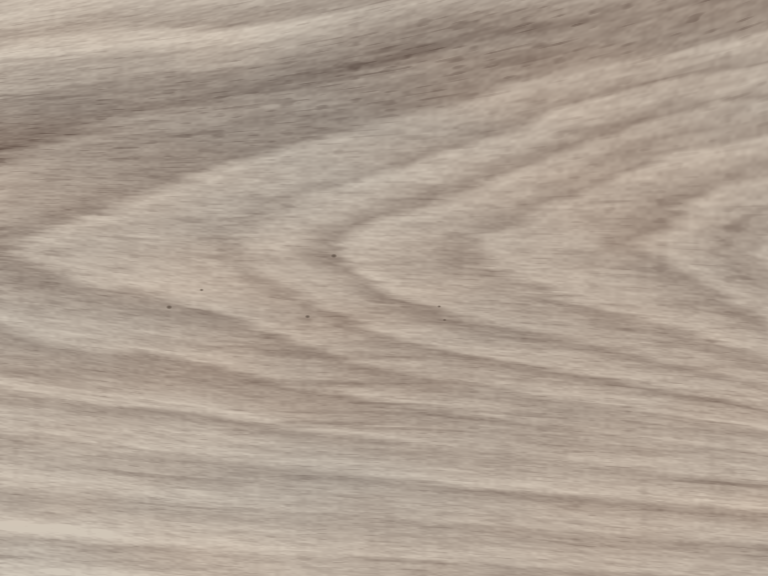
Give the GLSL for this texture, as a Shadertoy shader.

```glsl
// Pale greyish-brown flat-sawn wood with nested cathedral rings opening right.
// A bent ring coordinate gives the growth bands; stretched value noise laid
// along the grain adds fibres, pores and dark streaks, plus a few specks.

#define AXIS_Y 0.575
#define RING_STEP 0.243
#define FIRST_TIP 0.33
#define RING_CONTRAST 0.46
#define BAND_DEPTH 0.40
#define FIBRE_CONTRAST 0.62
#define PORE_DEPTH 0.22
#define STREAK_DEPTH 0.34
#define BASE_TONE 0.68
#define DARK_WOOD vec3(0.495, 0.435, 0.393)
#define LIGHT_WOOD vec3(0.790, 0.740, 0.682)
#define SPECK_COUNT 6

float hash(vec2 p) {
    return fract(sin(dot(p, vec2(127.1, 311.7))) * 43758.5453);
}

float noise(vec2 p) {
    vec2 i = floor(p), f = fract(p);
    f = f * f * (3.0 - 2.0 * f);
    return mix(mix(hash(i), hash(i + vec2(1, 0)), f.x),
               mix(hash(i + vec2(0, 1)), hash(i + vec2(1, 1)), f.x), f.y);
}

float fbm(vec2 p) {
    float sum = 0.0, amp = 0.5;
    for (int i = 0; i < 4; i++) {
        sum += amp * noise(p);
        p = p * 2.03 + 17.3;
        amp *= 0.5;
    }
    return sum / 0.9375;
}

// Height across the fibres, which rise at the top and sink at the bottom
float acrossGrain(vec2 p) {
    float wave = 0.02 * noise(p * vec2(2.5, 3.0) + 4.0);
    return p.y - 0.28 * p.x * smoothstep(0.4, 1.2, p.y) + 0.06 * p.x + wave;
}

// Position along the axis of the tip whose V-shaped ring passes through p
float tipPosition(vec2 p, float across) {
    float d = p.y - AXIS_Y;
    d -= 0.08 * smoothstep(0.5, 0.0, p.x) * smoothstep(0.05, 0.35, d);
    float a = abs(d);
    float arm = 1.9 * (sqrt(d * d + 0.0006) - 0.0245);
    arm += d > 0.0 ? 4.0 * a * a : 2.0 * a * a + 14.0 * a * a * a;
    float bend = 0.16 * (noise(p * vec2(2.6, 4.0) + 9.0) - 0.5);
    bend += 0.05 * (noise(p * vec2(6.0, 11.0) + 2.0) - 0.5);
    float fray = 0.06 * (noise(vec2(p.x * 12.0, across * 170.0)) - 0.5);
    return p.x - arm + bend + fray;
}

// Bright inner edge fading to a dark rim, with uneven strength and fine lines
float ringTone(float tip, vec2 p) {
    float t = FIRST_TIP - tip;
    float r = (t < 0.0 ? t : 0.9 * log(1.0 + t / 0.9)) / RING_STEP;
    float f = fract(-r);
    float saw = (1.0 - f) * smoothstep(0.0, 0.26, f) * 1.15;
    float strength = 0.45 + 0.75 * noise(vec2(r * 0.8, p.x * 2.0 + 3.0));
    float minor = noise(vec2(r * 3.5, p.x * 1.5 + 8.0)) - 0.5;
    float lines = noise(vec2(r * 10.0, p.x * 2.5 + 33.0)) - 0.5;
    return (saw - 0.42) * strength + 0.42 * minor + 0.30 * lines;
}

float fibreTone(vec2 p, float across) {
    float broad = noise(vec2(p.x * 3.0, across * 55.0));
    float middle = noise(vec2(p.x * 11.0, across * 140.0) + 31.0);
    float fine = noise(vec2(p.x * 32.0, across * 270.0) + 57.0);
    float grit = noise(vec2(p.x * 110.0, across * 370.0) + 83.0);
    return 0.19 * broad + 0.21 * middle + 0.32 * fine + 0.28 * grit - 0.5;
}

// Small dark oval marks, returned as coverage
float specks(vec2 p, float aspect) {
    float cover = 0.0, px = 1.0 / iResolution.y;
    for (int i = 0; i < SPECK_COUNT; i++) {
        float k = float(i);
        vec2 at = vec2(aspect * (0.15 + 0.45 * hash(vec2(k, 2.0))),
                       0.38 + 0.3 * hash(vec2(k, 7.0)));
        float size = 0.0012 + 0.0015 * hash(vec2(k, 5.0));
        float d = length((p - at) * vec2(0.65, 1.0)) - size;
        cover = max(cover, 1.0 - smoothstep(-px, px, d));
    }
    return cover;
}

void mainImage(out vec4 fragColor, in vec2 fragCoord) {
    vec2 p = fragCoord / iResolution.y;
    float across = acrossGrain(p);
    float tip = tipPosition(p, across);
    float outer = smoothstep(0.06, 0.3, abs(p.y - AXIS_Y));

    // Growth rings and the broad dark band over the upper arms
    float tone = BASE_TONE + RING_CONTRAST * ringTone(tip, p);
    float bandPos = (tip + 0.2) / 0.26;
    float band = exp(-bandPos * bandPos) * smoothstep(0.02, 0.2, p.y - AXIS_Y);
    tone -= BAND_DEPTH * band;

    // Slow patches, with a paler lower left and upper left
    tone += 0.30 * (fbm(p * vec2(1.8, 3.0) + 21.0) - 0.5);
    float paleLeft = smoothstep(0.9, 0.0, p.x);
    tone += 0.17 * paleLeft * (smoothstep(0.4, 0.1, p.y) + smoothstep(0.8, 1.0, p.y));

    // Fibres, short pores and long thin streaks
    tone += FIBRE_CONTRAST * fibreTone(p, across);
    float pore = smoothstep(0.66, 0.95, noise(vec2(p.x * 34.0, across * 300.0) + 73.0));
    tone -= PORE_DEPTH * pore * (0.6 + 0.5 * band);
    float wide = smoothstep(0.72, 0.97, noise(vec2(p.x * 1.7, across * 42.0) + 91.0));
    float thin = smoothstep(0.70, 0.95, noise(vec2(p.x * 3.2, across * 115.0) + 19.0));
    float patchy = smoothstep(0.35, 0.7, noise(p * vec2(4.0, 7.0) + 13.0));
    tone -= STREAK_DEPTH * (wide * patchy + 0.6 * thin * (1.0 - 0.6 * patchy)) * outer;

    // Colour with a slight drift between rosy and olive
    vec3 color = mix(DARK_WOOD, LIGHT_WOOD, clamp(tone, -0.25, 1.10));
    float drift = fbm(p * vec2(2.0, 6.0) + 45.0) - 0.5;
    color += drift * vec3(0.03, -0.005, -0.025);
    color = mix(color, vec3(0.36, 0.31, 0.27), 0.75 * specks(p, iResolution.x / iResolution.y));
    fragColor = vec4(color, 1.0);
}
```
